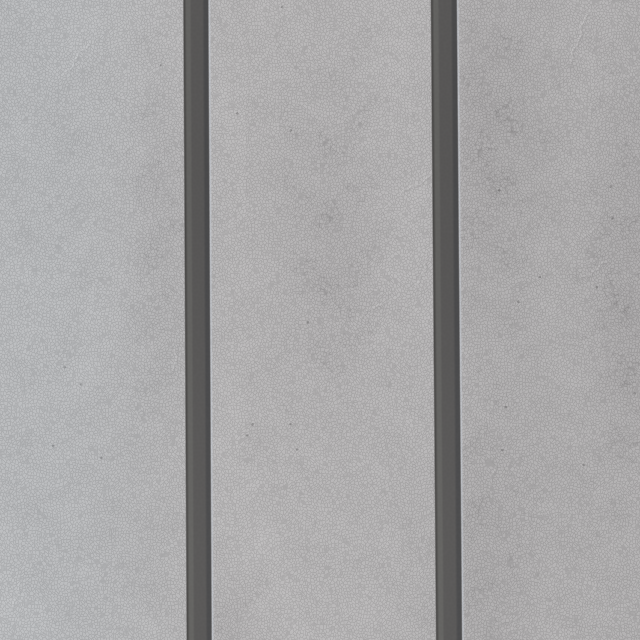
This texture is drawn by a WebGL 1 fragment shader. Its source:

```glsl
precision highp float;
uniform vec2 u_resolution;

vec2 hash2(vec2 p) {
  vec3 q = fract(p.xyx * vec3(0.1031, 0.1030, 0.0973));
  q += dot(q, q.yzx + 33.33);
  return fract((q.xx + q.yz) * q.zy);
}

// Distances to the nearest and second nearest cell points
vec2 cells(vec2 p) {
  vec2 cell = floor(p), f = fract(p), d = vec2(4.0);
  for (int j = -1; j <= 1; j++) {
    for (int i = -1; i <= 1; i++) {
      vec2 o = vec2(float(i), float(j));
      float r = length(o + hash2(cell + o) - f);
      d = r < d.x ? vec2(r, d.x) : vec2(d.x, min(d.y, r));
    }
  }
  return d;
}

// Warped, layered sines, about -1 to 1
float cloud(vec2 p) {
  float sum = 0.0, amp = 0.6;
  for (int i = 0; i < 6; i++) {
    p += 0.7 * sin(p.yx * 1.3 + float(i) * 2.1);
    sum += amp * sin(p.x + 1.7) * sin(p.y + 0.4);
    p = mat2(0.8, 0.6, -0.6, 0.8) * p * 1.9;
    amp *= 0.62;
  }
  return sum;
}

float smudge(vec2 p, vec2 center, vec2 radius) {
  vec2 d = (p - center) / radius;
  return exp(-dot(d, d));
}

// Short, wavering raised hairlines scattered over the boards
float creases(vec2 p) {
  float sum = 0.0;
  for (int i = 0; i < 14; i++) {
    vec2 h = hash2(vec2(float(i) * 7.0 + 3.0, 19.0));
    vec2 k = hash2(vec2(float(i) * 5.0 + 2.0, 47.0));
    float angle = 0.5 + 0.9 * k.x, len = 0.015 + 0.04 * k.y;
    vec2 d = p - h;
    vec2 q = vec2(dot(d, vec2(cos(angle), sin(angle))),
                  dot(d, vec2(-sin(angle), cos(angle))));
    q.y += 0.002 * sin(q.x * 140.0 + h.x * 30.0) + 0.001 * sin(q.x * 330.0);
    float ridge = exp(-pow(q.y / 0.0014, 2.0)) - 0.6 * exp(-pow((q.y + 0.003) / 0.0016, 2.0));
    sum += ridge * smoothstep(len, len * 0.5, abs(q.x)) * (0.4 + 0.6 * h.y);
  }
  return sum;
}

vec3 board(vec2 p) {
  // Broad tone: pale and cool at the left, deeper at the right
  vec3 color = mix(vec3(0.708, 0.714, 0.722), vec3(0.702, 0.696, 0.698),
                   smoothstep(0.05, 0.4, p.x));
  color -= 0.018 * smoothstep(0.69, 0.74, p.x);

  // Vertical stains and drifting mottling
  float stain = 0.7 * smudge(p, vec2(0.25, 0.65), vec2(0.05, 0.22))
              + 0.8 * smudge(p, vec2(0.52, 0.62), vec2(0.08, 0.27))
              + 0.9 * smudge(p, vec2(0.77, 0.78), vec2(0.08, 0.25))
              + 0.9 * smudge(p, vec2(0.98, 0.55), vec2(0.06, 0.30))
              + 0.6 * smudge(p, vec2(0.76, 0.15), vec2(0.09, 0.22))
              + 0.5 * smudge(p, vec2(0.36, 0.02), vec2(0.05, 0.08));
  float drift = cloud(p * vec2(13.0, 5.0) + floor(p.x * 2.6) * 4.0);
  color -= vec3(0.042, 0.044, 0.043) * stain * (0.8 + 0.5 * drift);
  color += 0.014 * drift + 0.009 * cloud(p * vec2(34.0, 60.0) + 8.0);

  // Dark grit, densest where stained
  float grit = smoothstep(0.25, 0.9, cells(p * vec2(130.0, 150.0) + 5.0).x)
             * smoothstep(-0.3, 0.7, cloud(p * 55.0));
  color -= grit * (0.012 + 0.055 * stain);

  // Pebbled embossing
  vec2 pebble = cells(p * vec2(215.0, 190.0) + 0.6 * sin(p.yx * 90.0));
  color += 0.065 * (smoothstep(0.0, 0.5, pebble.y - pebble.x) - 0.56);
  color += 0.045 * creases(p);

  // Rare pits
  vec2 pit = cells(p * 9.0 + 2.0);
  return color - 0.12 * smoothstep(0.026, 0.010, pit.x) * step(0.72, hash2(floor(p * 4.0)).x);
}

// Profile across a groove: shadowed lip, sloped wall, floor, far shadow
vec3 groove(float s, vec2 p) {
  vec3 color = mix(vec3(0.29, 0.285, 0.28), vec3(0.39, 0.388, 0.38), smoothstep(0.02, 0.14, s));
  color = mix(color, vec3(0.35, 0.345, 0.343), smoothstep(0.24, 0.34, s));
  color = mix(color, vec3(0.295, 0.295, 0.30), smoothstep(0.74, 0.86, s));
  return color + 0.012 * (cells(p * 210.0).x - 0.45) + 0.008 * sin(p.y * 5.0 + 1.0);
}

void main() {
  vec2 p = gl_FragCoord.xy / u_resolution;
  float px = 1.0 / u_resolution.x;

  // Two grooves, leaning slightly to the right towards the bottom
  float index = step(0.5, p.x), drop = 1.0 - p.y;
  float left = 0.2865 + 0.0052 * drop + index * (0.3867 + 0.003 * drop);
  float width = 0.039 + 0.0015 * index;
  float x = p.x - left;
  float inside = smoothstep(-px, px, x) * smoothstep(px, -px, x - width);

  vec3 color = board(p);
  float lip = exp(-pow((x - width - 0.0015) / 0.0018, 2.0));
  color = mix(color, vec3(0.77, 0.79, 0.82), 0.6 * lip);
  color = mix(color, groove(x / width, p), inside);
  gl_FragColor = vec4(color, 1.0);
}
```
